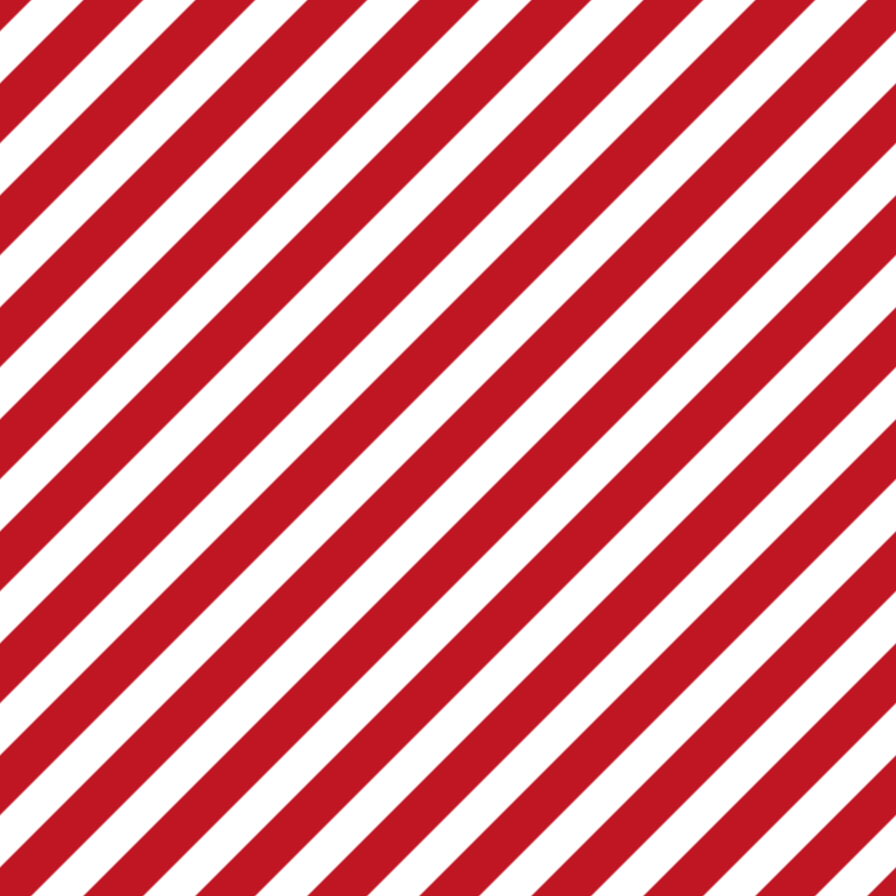
A WebGL 2 fragment shader for this pattern:

```glsl
#version 300 es
precision highp float;

uniform vec2 u_resolution;
out vec4 fragColor;

const float REPEATS = 8.0;        // whole stripes across and down
const float RED_SHARE = 0.534;    // red part of one repeat
const float RED_CENTRE = 0.011;   // offset of the red band, in repeats
const float EDGE_SOFTNESS = 0.0034; // blend width along x, in canvas units
const vec3 RED = vec3(0.753, 0.086, 0.137);
const vec3 WHITE = vec3(1.0);

// Signed distance to the red band in repeats, negative inside.
float bandDistance(float phase) {
    float fromCentre = abs(fract(phase - RED_CENTRE + 0.5) - 0.5);
    return fromCentre - 0.5 * RED_SHARE;
}

void main() {
    vec2 uv = gl_FragCoord.xy / u_resolution;

    // Rising diagonals: the phase is constant along x = y.
    float phase = REPEATS * (uv.x - uv.y);

    // Blend over the soft edge, but never over less than one pixel.
    float pixelWidth = length(1.0 / u_resolution);
    float blendWidth = REPEATS * max(EDGE_SOFTNESS, pixelWidth);
    float whiteAmount = clamp(bandDistance(phase) / blendWidth + 0.5, 0.0, 1.0);

    fragColor = vec4(mix(RED, WHITE, whiteAmount), 1.0);
}
```
